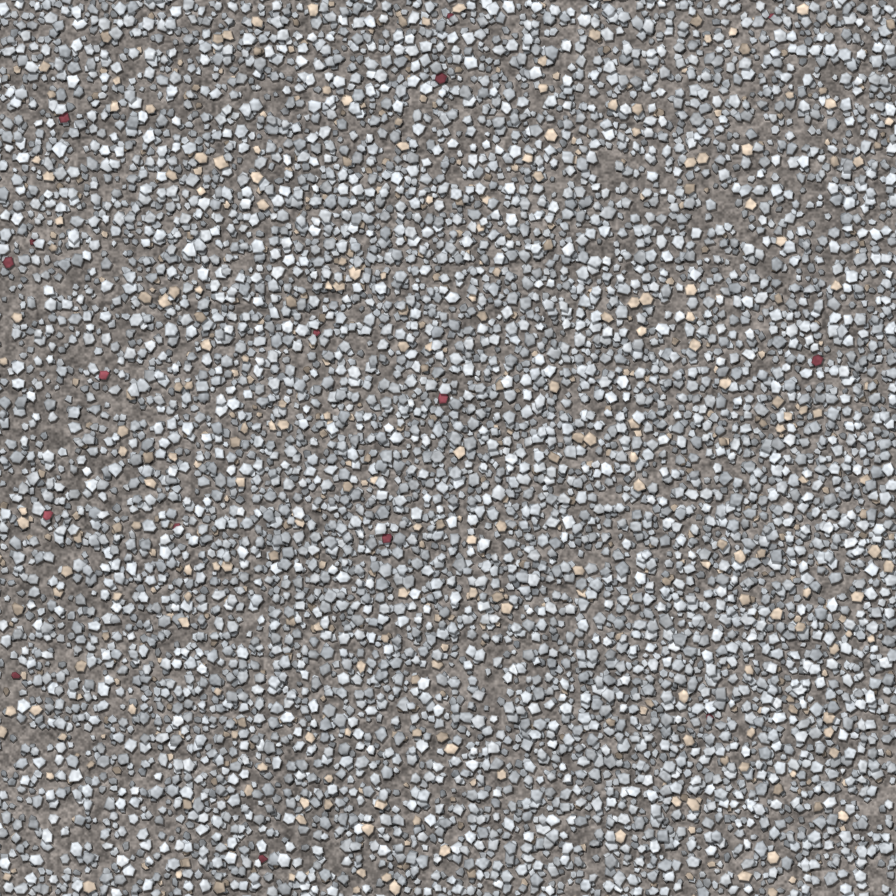
A WebGL 1 fragment shader for this texture:

```glsl
precision highp float;
// Exposed aggregate: pale angular pebbles and chips set in rough grey-brown cement.

uniform vec2 u_resolution;

const float PEBBLE_CELLS = 64.0;      // pebble cells across the canvas
const float CHIP_CELLS = 98.0;        // chip cells across the canvas
const float PEBBLE_COVERAGE = 0.86;   // chance that a cell holds a stone
const float CHIP_COVERAGE = 0.62;
const vec2 PEBBLE_TONES = vec2(0.66, 1.00);
const vec2 CHIP_TONES = vec2(0.52, 0.86);
const vec2 RADIUS_RANGE = vec2(0.27, 0.47);  // in cells
const float JITTER = 0.72;
const float PATCHINESS = 0.75;
const float EDGE_SOFTNESS = 0.0010;
const vec2 SHADOW_SHIFT = vec2(0.07, -0.13); // in cells
const float SHADOW_STRENGTH = 0.48;
const vec3 CEMENT = vec3(0.505, 0.482, 0.465);
const vec3 PALE_TINT = vec3(0.955, 0.985, 1.015);
const vec3 WARM_TINT = vec3(0.99, 0.91, 0.82);
const vec3 RED_TINT = vec3(0.66, 0.36, 0.40);
const float WARM_SHARE = 0.09;
const float RED_SHARE = 0.004;

float hash(vec2 p) {
  return fract(sin(dot(p, vec2(127.1, 311.7))) * 43758.5453);
}

float noise(vec2 p) {
  vec2 i = floor(p);
  vec2 f = fract(p);
  f = f * f * (3.0 - 2.0 * f);
  return mix(mix(hash(i), hash(i + vec2(1.0, 0.0)), f.x),
             mix(hash(i + vec2(0.0, 1.0)), hash(i + vec2(1.0, 1.0)), f.x), f.y);
}

// Broad patches where stones are denser or sparser, centred on zero.
float patches(vec2 uv) {
  return 0.5 * noise(uv * 6.0 + 3.7) + 0.5 * noise(uv * 17.0 + 9.1) - 0.5;
}

// Cement with streaky mid-size relief and fine sandy grain.
vec3 cement(vec2 uv) {
  vec2 slant = vec2(uv.x * 0.85 + uv.y * 0.5, uv.y * 0.85 - uv.x * 0.5);
  float relief = noise(slant * vec2(75.0, 150.0)) - 0.5;
  float grain = noise(uv * 260.0 + 21.0) - 0.5;
  float sand = noise(uv * 430.0 + 57.0) - 0.5;
  float tone = 1.0 + 0.34 * relief + 0.38 * grain + 0.24 * sand + 0.16 * patches(uv + 4.0);
  return CEMENT * tone;
}

// Convex six-sided stone: x is its distance, y the distance of its cast shadow.
vec2 stoneDistance(vec2 p, vec2 id, float radius) {
  float turn = 6.2832 * hash(id + 11.3);
  vec2 axis = vec2(cos(turn), sin(turn));
  float stretch = mix(0.68, 1.0, hash(id + 17.9));
  vec2 dist = vec2(-10.0);
  for (int k = 0; k < 6; k++) {
    float side = float(k);
    float angle = turn + 1.0472 * (side + 0.65 * (hash(id + side * 3.1) - 0.5));
    vec2 normal = vec2(cos(angle), sin(angle));
    float reach = radius * mix(0.78, 1.08, hash(id + side * 5.7 + 2.0));
    reach *= mix(stretch, 1.08, abs(dot(normal, axis)));
    dist = max(dist, vec2(dot(p, normal), dot(p - SHADOW_SHIFT, normal)) - reach);
  }
  return dist;
}

vec3 stoneTint(vec2 id) {
  float pick = hash(id + 29.7);
  vec3 tint = mix(PALE_TINT, WARM_TINT, step(1.0 - WARM_SHARE, pick));
  tint = mix(tint, RED_TINT, step(1.0 - RED_SHARE, pick));
  return mix(tint, vec3(0.98), 0.4 * hash(id + 33.1) * step(pick, 1.0 - WARM_SHARE));
}

// Lays one scattered layer of stones and their shadows over the colour.
vec3 addStones(vec3 color, vec2 uv, float cells, float seed, float coverage, vec2 tones) {
  vec2 p = uv * cells;
  vec2 home = floor(p);
  float soft = cells * max(EDGE_SOFTNESS, 0.5 / min(u_resolution.x, u_resolution.y));
  float mottle = noise(uv * 300.0 + seed) - 0.5;
  for (int j = -1; j <= 1; j++) {
    for (int i = -1; i <= 1; i++) {
      vec2 cell = home + vec2(float(i), float(j));
      vec2 id = cell + seed;
      float chance = coverage + PATCHINESS * patches(cell / cells);
      if (hash(id + 5.3) > chance) continue;
      vec2 offset = vec2(hash(id + 1.7), hash(id + 8.9)) - 0.5;
      vec2 local = p - cell - 0.5 - JITTER * offset;
      float radius = mix(RADIUS_RANGE.x, RADIUS_RANGE.y, hash(id + 13.1));
      vec2 dist = stoneDistance(local, id, radius);

      float shade = 1.0 - smoothstep(-0.04, 0.11, dist.y);
      color *= 1.0 - SHADOW_STRENGTH * shade;

      float tilt = 6.2832 * hash(id + 23.9);
      float facet = dot(local, vec2(cos(tilt), sin(tilt))) / radius;
      float light = dot(local, vec2(-0.45, 0.89)) / radius;
      float rim = smoothstep(0.02, -0.15, dist.x);
      float tone = mix(tones.x, tones.y, hash(id + 19.3));
      tone *= mix(0.77, 1.0, rim) * (1.0 + 0.08 * facet + 0.07 * light + 0.20 * mottle);
      color = mix(color, stoneTint(id) * tone, 1.0 - smoothstep(-soft, soft, dist.x));
    }
  }
  return color;
}

void main() {
  vec2 uv = gl_FragCoord.xy / min(u_resolution.x, u_resolution.y);
  vec3 color = cement(uv);
  color = addStones(color, uv, CHIP_CELLS, 41.0, CHIP_COVERAGE, CHIP_TONES);
  color = addStones(color, uv, PEBBLE_CELLS, 173.0, PEBBLE_COVERAGE, PEBBLE_TONES);
  gl_FragColor = vec4(clamp(color, 0.0, 1.0), 1.0);
}
```
